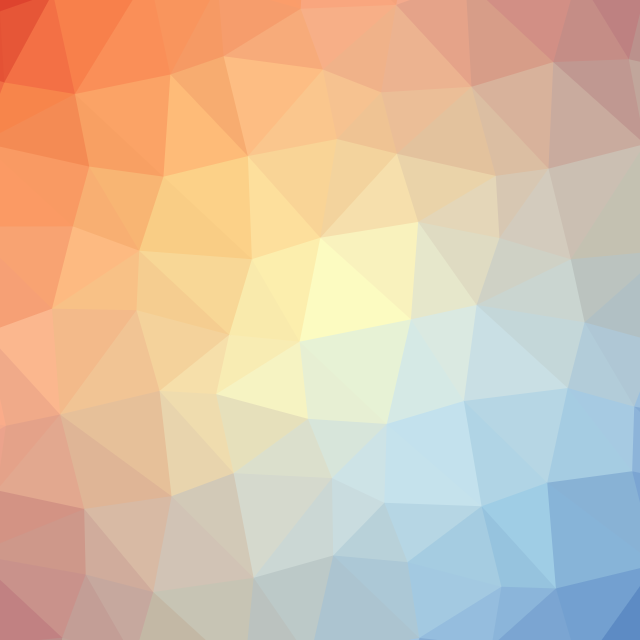
Give the GLSL for this background, as a WebGL 1 fragment shader.

```glsl
precision highp float;

uniform vec2 u_resolution;

const float PI = 3.14159;
const vec2 GRID_ORIGIN = vec2(-0.0195, -0.012);
const vec2 GRID_STEP = vec2(0.129, 0.1296);
const float JITTER = 0.03;

// Seven colour stops, closer together near the warm corner
vec3 ramp(float t, vec3 c0, vec3 c1, vec3 c2, vec3 c3, vec3 c4, vec3 c5, vec3 c6) {
    vec3 color = mix(c0, c1, clamp(t / 0.1, 0.0, 1.0));
    color = mix(color, c2, clamp((t - 0.1) / 0.2, 0.0, 1.0));
    color = mix(color, c3, clamp((t - 0.3) / 0.2, 0.0, 1.0));
    color = mix(color, c4, clamp((t - 0.5) / 0.15, 0.0, 1.0));
    color = mix(color, c5, clamp((t - 0.65) / 0.17, 0.0, 1.0));
    return mix(color, c6, clamp((t - 0.82) / 0.18, 0.0, 1.0));
}

// Gradient mirrored about the diagonal from the red to the blue corner
vec3 gradientColor(vec2 p) {
    vec3 red = vec3(0.88, 0.27, 0.19);
    vec3 blue = vec3(0.35, 0.53, 0.76);
    float along = clamp(0.5 * (p.x + p.y), 0.0, 1.0);
    float halfWidth = max(1.0 - abs(2.0 * along - 1.0), 0.02);
    float outward = clamp(abs(p.x - p.y) / halfWidth, 0.0, 1.0);

    vec3 axis = ramp(along, red,
        vec3(0.96, 0.47, 0.28), vec3(0.99, 0.80, 0.50),
        vec3(1.00, 1.00, 0.76), vec3(0.82, 0.92, 0.95),
        vec3(0.62, 0.80, 0.89), blue);
    vec3 border = ramp(along, red,
        vec3(0.98, 0.56, 0.31), vec3(0.97, 0.68, 0.56),
        vec3(0.72, 0.47, 0.49), vec3(0.77, 0.74, 0.66),
        vec3(0.63, 0.77, 0.88), blue);
    return mix(axis, border, pow(outward, 1.3));
}

// Grid corner shifted by phase-bent waves
vec2 meshVertex(vec2 cell) {
    float bend = 0.5 * cos(PI * cell.x);
    vec2 shift = vec2(
        cos(1.37 * (cell.y - 1.13 - 0.33 * cell.x + bend)),
        cos(1.4 * (cell.x + 0.1 - 0.95 * cell.y)));
    return GRID_ORIGIN + GRID_STEP * cell + JITTER * shift;
}

float cross2(vec2 a, vec2 b) {
    return a.x * b.y - a.y * b.x;
}

// Signed distance to the line a-b, positive on its left
float lineDistance(vec2 p, vec2 a, vec2 b) {
    return cross2(b - a, p - a) / length(b - a);
}

// Facet colour weighted by its smooth coverage of the point
vec4 facet(vec2 p, vec2 a, vec2 b, vec2 c, float pixel) {
    float winding = sign(cross2(b - a, c - a));
    float inside = min(winding * lineDistance(p, a, b),
        min(winding * lineDistance(p, b, c), winding * lineDistance(p, c, a)));
    float coverage = clamp(0.5 + inside / pixel, 0.0, 1.0);
    vec2 center = (a + b + c) / 3.0;
    float tone = 0.012 * sin(41.0 * center.x + 67.0 * center.y);
    return vec4(gradientColor(center) + tone, 1.0) * coverage;
}

// Quad split along its shorter diagonal
vec4 splitQuad(vec2 p, vec2 cell, float pixel) {
    vec2 a = meshVertex(cell);
    vec2 b = meshVertex(cell + vec2(1.0, 0.0));
    vec2 c = meshVertex(cell + vec2(1.0, 1.0));
    vec2 d = meshVertex(cell + vec2(0.0, 1.0));
    if (distance(a, c) < distance(b, d)) {
        return facet(p, a, b, c, pixel) + facet(p, a, c, d, pixel);
    }
    return facet(p, a, b, d, pixel) + facet(p, b, c, d, pixel);
}

void main() {
    vec2 p = gl_FragCoord.xy / u_resolution;
    p.y = 1.0 - p.y;
    float pixel = 1.0 / min(u_resolution.x, u_resolution.y);
    vec2 home = floor((p - GRID_ORIGIN) / GRID_STEP);

    // Gather facets from the surrounding cells
    vec4 total = vec4(0.0);
    for (int row = -1; row <= 1; row++) {
        for (int column = -1; column <= 1; column++) {
            vec2 cell = home + vec2(float(column), float(row));
            total += splitQuad(p, cell, pixel);
        }
    }
    gl_FragColor = vec4(total.rgb / max(total.a, 0.001), 1.0);
}
```
